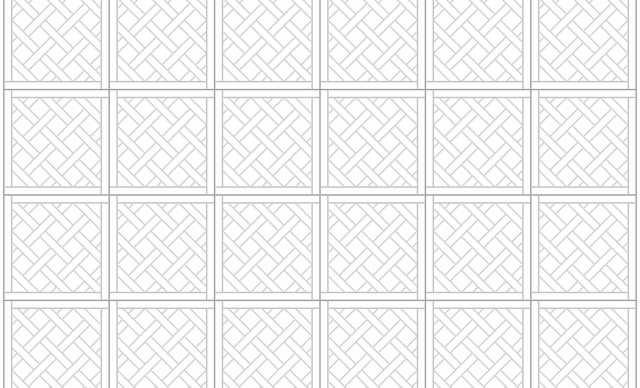
Give the GLSL for this pattern, as a WebGL 2 fragment shader.

```glsl
#version 300 es
precision highp float;
// Parquet panels drawn in fine grey lines: six columns of square tiles.
// Each tile has a pinwheel frame around a diagonal lattice of woven strips;
// strip edges come from a repeated distance, hidden where a strip passes under.

#define COLUMNS 6.0
#define TILE 0.1647                  // tile side, in canvas widths
#define ORIGIN vec2(0.0059, 0.1369)  // a tile corner, in canvas widths
#define FRAME 0.075                  // frame board width, in tiles
#define STRIP 0.075                  // lattice strip width, in tiles
#define LINE 0.0132                  // line falloff radius, in tiles
#define PAPER vec3(0.995)
#define INK vec3(0.0)
#define BORDER_INK 0.38
#define FRAME_INK 0.24
#define LATTICE_INK 0.18

uniform vec2 u_resolution;
out vec4 fragColor;

// Soft line coverage at a distance, never thinner than a pixel
float stroke(float dist, float pixel) {
    return 1.0 - smoothstep(0.0, max(LINE, pixel), dist);
}

// Four frame boards, each butting against the next in a pinwheel
float frameDistance(vec2 p) {
    float inner = 0.5 - FRAME;
    float dist = 1.0;
    for (int side = 0; side < 4; side++) {
        dist = min(dist, length(vec2(p.x + inner, p.y - clamp(p.y, -inner, 0.5))));
        p = vec2(p.y, -p.x);
    }
    return dist;
}

// Woven diagonal strips; the crossing on the frame fixes their spacing
float lattice(vec2 p, float pixel) {
    float spacing = (1.0 - 2.0 * FRAME) / (3.0 * sqrt(2.0)) + STRIP / 3.0;
    vec2 diagonal = vec2(p.x + p.y, p.x - p.y) * sqrt(0.5);
    vec2 index = floor(diagonal / spacing + 0.5);
    vec2 edge = abs(diagonal - index * spacing) - 0.5 * STRIP;

    // Alternate which strip lies on top
    float firstOnTop = 1.0 - mod(abs(index.x + index.y), 2.0);
    vec2 covered = 1.0 - smoothstep(-0.5 * pixel, 0.5 * pixel, edge);
    float first = stroke(abs(edge.x), pixel) * (1.0 - covered.y * (1.0 - firstOnTop));
    float second = stroke(abs(edge.y), pixel) * (1.0 - covered.x * firstOnTop);

    // Two opposite corners end in plain triangles
    second *= step(abs(diagonal.x), 2.0 * spacing);
    return max(first, second);
}

void main() {
    vec2 grid = (gl_FragCoord.xy / u_resolution.x - ORIGIN) / TILE;
    float pixel = 1.0 / (u_resolution.x * TILE);
    vec2 p = fract(grid) - 0.5;
    vec2 border = 0.5 - abs(p);

    // Lines that stay within the columns
    float ink = BORDER_INK * stroke(border.y, pixel);
    ink = max(ink, FRAME_INK * stroke(frameDistance(p), pixel));
    if (max(abs(p.x), abs(p.y)) < 0.5 - FRAME) {
        ink = max(ink, LATTICE_INK * lattice(p, pixel));
    }
    ink *= step(0.0, grid.x) * step(grid.x, COLUMNS);

    // Upright tile borders, including the outermost pair
    ink = max(ink, BORDER_INK * stroke(border.x, pixel));
    fragColor = vec4(mix(PAPER, INK, ink), 1.0);
}
```
